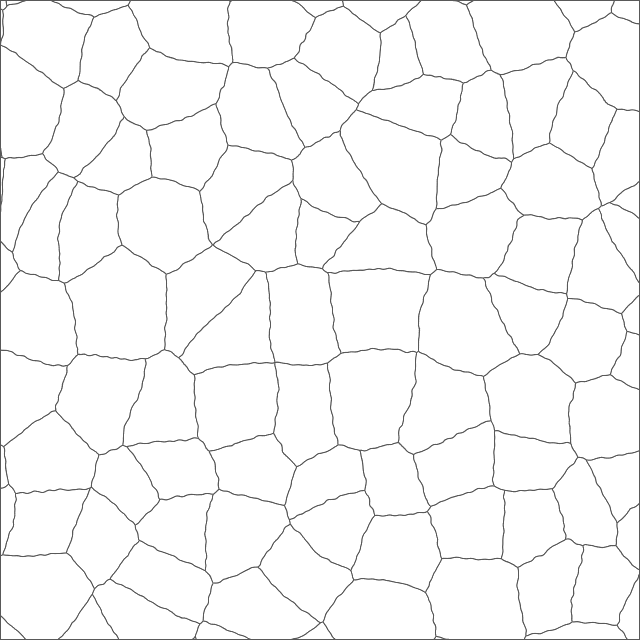
A Shadertoy shader for this pattern:

```glsl
// Thin, wavy black outlines of irregular Voronoi cells on white, inside a fine frame.

const vec3 PAPER = vec3(1.0);
const vec3 INK = vec3(0.0);
const float CELLS = 9.0;            // cells along the canvas height
const float JITTER = 0.86;          // 0: square grid, 1: fully scattered sites
const float LINE_WIDTH = 0.00122;   // in canvas heights
const float FRAME_WIDTH = 0.00102;
const float EDGE_SOFTNESS = 1.2;    // filter width in pixels
const float BEND_FREQ = 7.0;        // slow bowing of the cell walls
const float BEND_AMOUNT = 0.027;
const float RIPPLE_FREQ = 72.0;     // fine ripple along the cell walls
const float RIPPLE_AMOUNT = 0.0036;

// Integer hash of a lattice point to two values in 0..1
vec2 hash2(vec2 cell) {
    uvec2 v = uvec2(ivec2(cell) + 4096) * 1664525u + 1013904223u;
    v.x += v.y * 1664525u;
    v.y += v.x * 1664525u;
    v ^= v >> 16u;
    v.x += v.y * 1664525u;
    v.y += v.x * 1664525u;
    v ^= v >> 16u;
    return vec2(v & 65535u) / 65535.0;
}

float cornerSlope(vec2 cell, vec2 offset) {
    float angle = 6.28319 * hash2(cell).x;
    return dot(vec2(cos(angle), sin(angle)), offset);
}

float gradientNoise(vec2 p) {
    vec2 i = floor(p), f = p - i;
    vec2 u = f * f * f * (f * (f * 6.0 - 15.0) + 10.0);
    vec2 e = vec2(1.0, 0.0);
    float low = mix(cornerSlope(i, f), cornerSlope(i + e, f - e), u.x);
    float high = mix(cornerSlope(i + e.yx, f - e.yx), cornerSlope(i + 1.0, f - 1.0), u.x);
    return mix(low, high, u.y);
}

vec2 noise2(vec2 p) {
    return vec2(gradientNoise(p), gradientNoise(p + vec2(137.3, 271.7)));
}

vec2 site(vec2 cell) {
    return cell + 0.5 + JITTER * (hash2(cell + 613.0) - 0.5);
}

// Distance to the closest cell wall in pixels. The screen derivatives of p
// undo the stretching of the warp, so that the line width stays even.
float wallDistance(vec2 p, vec2 dpdx, vec2 dpdy) {
    vec2 home = floor(p), nearestCell = home, toNearest = vec2(0.0);
    float best = 1e5;
    for (int y = -2; y <= 2; y++)
    for (int x = -2; x <= 2; x++) {
        vec2 cell = home + vec2(x, y);
        vec2 toSite = site(cell) - p;
        float d = dot(toSite, toSite);
        if (d < best) {
            best = d;
            nearestCell = cell;
            toNearest = toSite;
        }
    }
    float wall = 1e5;
    for (int y = -2; y <= 2; y++)
    for (int x = -2; x <= 2; x++) {
        if (x == 0 && y == 0) continue;
        vec2 toSite = site(nearestCell + vec2(x, y)) - p;
        vec2 normal = normalize(toSite - toNearest);
        float d = dot(0.5 * (toSite + toNearest), normal);
        float perPixel = length(vec2(dot(dpdx, normal), dot(dpdy, normal)));
        wall = min(wall, d / max(perPixel, 1e-6));
    }
    return wall;
}

// Share of a pixel covered by a line, all lengths in pixels
float lineCoverage(float dist, float width) {
    vec2 sides = (vec2(0.5, -0.5) * width - dist) / EDGE_SOFTNESS + 0.5;
    sides = clamp(sides, 0.0, 1.0);
    return sides.x - sides.y;
}

void mainImage(out vec4 fragColor, in vec2 fragCoord) {
    float height = iResolution.y;
    vec2 uv = fragCoord / height;

    // Bend and ripple the plane before cutting it into cells
    vec2 p = uv + BEND_AMOUNT * noise2(uv * BEND_FREQ)
                + RIPPLE_AMOUNT * noise2(uv * RIPPLE_FREQ + 31.4);
    p *= CELLS;
    float walls = lineCoverage(wallDistance(p, dFdx(p), dFdy(p)), LINE_WIDTH * height);

    // Frame along the canvas border
    vec2 inset = min(fragCoord, iResolution.xy - fragCoord);
    float toBorder = min(inset.x, inset.y);
    float frame = clamp(FRAME_WIDTH * height - toBorder + 0.5, 0.0, 1.0);

    fragColor = vec4(mix(PAPER, INK, max(walls, frame)), 1.0);
}
```
